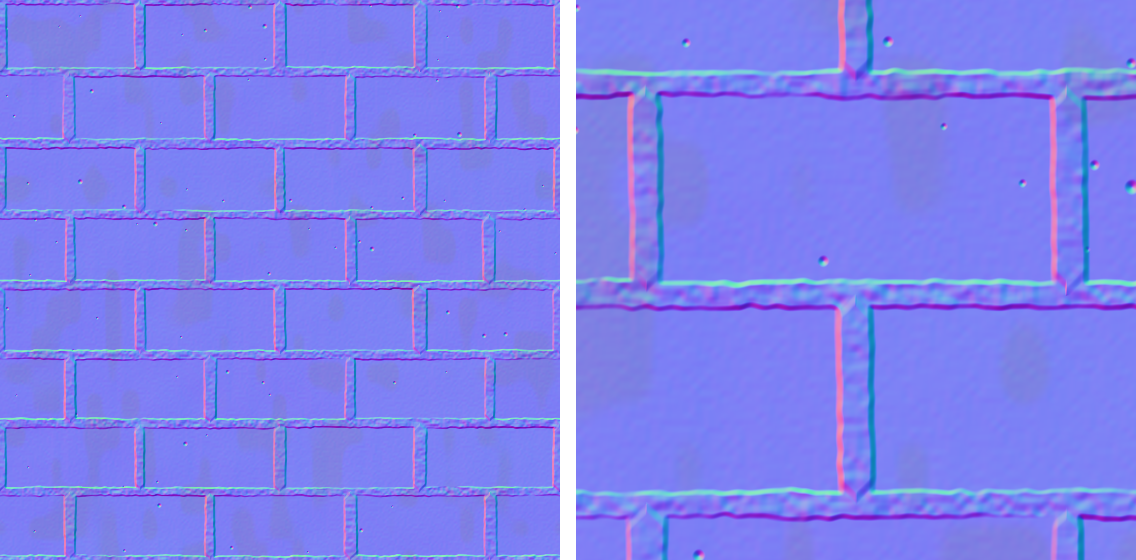
Left, the full canvas; right, a detail of the centre.
Write a Shadertoy shader that draws this texture map.

```glsl
// Tangent-space normal map of a painted block wall in running bond, 4 x 8 blocks.
// A height field (blocks, rough mortar, dents, grain) is differentiated and the
// normal is encoded as colour, green pointing down. All noise wraps at the border.

vec4 hash4(vec2 p) {
    vec4 q = fract(p.xyxy * vec4(0.1031, 0.1030, 0.0973, 0.1099));
    q += dot(q, q.wzxy + 33.33);
    return fract((q.xxyz + q.yzzw) * q.zywx);
}

// Value noise, 'cells' lattice cells across the canvas, centred on zero
float noise(vec2 p, vec2 cells) {
    vec2 g = p * cells, i = floor(g), f = fract(g);
    f = f * f * (3.0 - 2.0 * f);
    vec2 a = mod(i, cells), b = mod(i + 1.0, cells);
    return mix(mix(hash4(a).x, hash4(vec2(b.x, a.y)).x, f.x),
               mix(hash4(vec2(a.x, b.y)).x, hash4(b).x, f.x), f.y) - 0.5;
}

// Sparse small bumps, one candidate per cell
float specks(vec2 p) {
    vec2 g = p * 26.0;
    vec4 rnd = hash4(mod(floor(g), 26.0) + 71.0);
    float radius = mix(0.05, 0.13, rnd.w * rnd.w);
    float dist = length(fract(g) - mix(vec2(0.2), vec2(0.8), rnd.xy));
    return step(0.86, rnd.z) * 0.03 * radius * (1.0 - smoothstep(0.0, radius, dist));
}

float wallHeight(vec2 p) {
    // Running bond: every other course is shifted by half a block
    vec2 q = vec2(p.x, p.y + 0.009 * sin(3.14159 * p.y)) * vec2(4.0, 8.0);
    q.x -= 0.5 * (1.0 - mod(floor(q.y), 2.0));
    vec2 id = mod(floor(q), vec2(4.0, 8.0));
    vec2 r = (fract(q) - 0.5) / vec2(4.0, 8.0);
    vec4 rnd = hash4(id + 17.0) - 0.5;
    vec4 tilt = hash4(id + 43.0) - 0.5;

    // Signed distances to the uneven block edges, positive inside
    vec2 halfSize = vec2(0.1172, 0.0565);
    vec2 lo = -halfSize + rnd.xy * vec2(0.005, 0.002);
    vec2 hi = halfSize + rnd.zw * vec2(0.005, 0.002);
    float lean = tilt.z * 0.03 * r.y;
    vec2 inset = min(r - lo + vec2(lean, 0.0), hi - r - vec2(lean, 0.0));
    inset += vec2(0.0012, 0.0022) * noise(p, vec2(128.0))
           + vec2(0.0010, 0.0022) * noise(p, vec2(28.0));

    // Face: slight tilt, broad swell, vertical streaks, grain and specks
    float face = dot(tilt.xy, r * vec2(0.02, 0.045))
               + 0.0011 * noise(p, vec2(14.0, 18.0))
               + 0.00025 * noise(p, vec2(72.0, 6.0))
               + 0.00016 * noise(p, vec2(230.0))
               + specks(p);

    // Mortar: shallower and rougher in the bed joints than in the head joints
    float bed = smoothstep(-0.009, -0.002, inset.x - inset.y);
    float depth = mix(0.0044, 0.0029, bed) * (1.0 + 0.9 * noise(p, vec2(20.0, 24.0)));
    float rough = 0.0021 * noise(p, vec2(96.0, 160.0)) + 0.0012 * noise(p, vec2(210.0));
    float mortar = -depth + rough * mix(0.55, 1.0, bed);

    float block = smoothstep(0.0, 0.0042, inset.x) * smoothstep(0.0, 0.0034, inset.y);
    return mix(mortar, face, block);
}

void mainImage(out vec4 fragColor, in vec2 fragCoord) {
    vec2 p = fragCoord / iResolution.xy;

    // Central differences, never narrower than a pixel
    vec2 e = vec2(max(0.0008, 0.5 / iResolution.y), 0.0);
    vec2 slope = vec2(wallHeight(p + e.xy) - wallHeight(p - e.xy),
                      wallHeight(p + e.yx) - wallHeight(p - e.yx)) / (2.0 * e.x);
    vec3 normal = normalize(vec3(-slope, 1.0));

    // Encode, with faint dull patches in the blue channel
    vec3 color = 0.5 + 0.5 * normal * vec3(1.0, -1.0, 1.0);
    color.b *= 0.96 - 0.07 * smoothstep(0.12, 0.3, noise(p, vec2(30.0, 18.0)));
    fragColor = vec4(color - vec3(0.008, 0.0, 0.0), 1.0);
}
```
